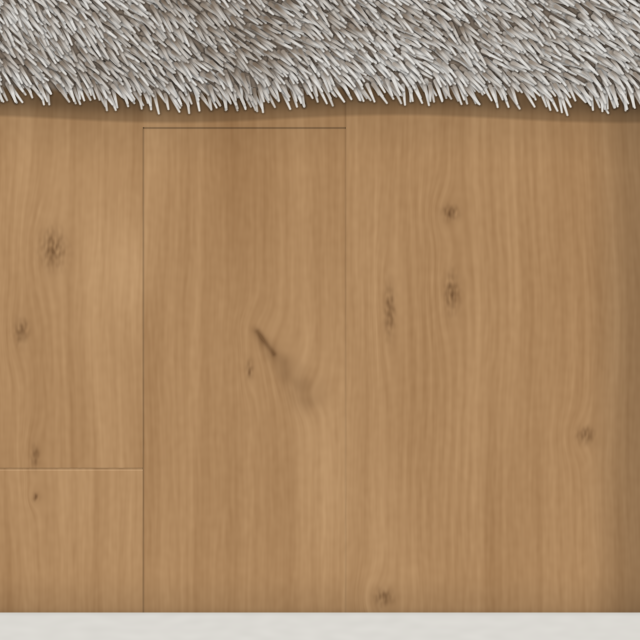
Give the GLSL for this texture, as a Shadertoy shader.

```glsl
vec2 hash2(vec2 p) {
    vec3 q = fract(p.xyx * vec3(0.1031, 0.103, 0.0973));
    q += dot(q, q.yzx + 33.33);
    return fract((q.xx + q.yz) * q.zy);
}

float gradientNoise(vec2 p) {
    vec2 i = floor(p), f = p - i, u = f * f * f * (f * (f * 6.0 - 15.0) + 10.0);
    vec2 o = vec2(0, 1);
    float a = dot(hash2(i) * 2.0 - 1.0, f);
    float b = dot(hash2(i + o.yx) * 2.0 - 1.0, f - o.yx);
    float c = dot(hash2(i + o.xy) * 2.0 - 1.0, f - o.xy);
    float d = dot(hash2(i + o.yy) * 2.0 - 1.0, f - o.yy);
    return mix(mix(a, b, u.x), mix(c, d, u.x), u.y);
}

// x: distance to segment, y: position along it
vec2 segment(vec2 p, vec2 a, vec2 b) {
    vec2 ab = b - a;
    float t = clamp(dot(p - a, ab) / dot(ab, ab), 0.0, 1.0);
    return vec2(length(p - a - ab * t), t);
}

float blob(vec2 p, vec2 centre, vec2 radius) {
    vec2 d = (p - centre) / radius;
    return exp(-dot(d, d));
}

float rugEdge(float x) {
    return 0.852 + 0.006 * sin(x * 9.0 - 4.0);
}

vec3 wood(vec2 p) {
    // Knots: centre and radii
    const vec4 knots[10] = vec4[10](
        vec4(0.703, 0.668, 0.012, 0.012), vec4(0.706, 0.542, 0.011, 0.027),
        vec4(0.609, 0.515, 0.008, 0.036), vec4(0.033, 0.482, 0.010, 0.018),
        vec4(0.083, 0.610, 0.018, 0.028), vec4(0.915, 0.320, 0.012, 0.012),
        vec4(0.599, 0.066, 0.014, 0.012), vec4(0.055, 0.287, 0.006, 0.016),
        vec4(0.390, 0.422, 0.005, 0.013), vec4(0.056, 0.223, 0.005, 0.006));
    float grainX = p.x + 0.016 * gradientNoise(p * vec2(5, 3));
    float stain = 0.0, figure = 0.0;
    for (int i = 0; i < 10; i++) {
        vec4 k = knots[i];
        float halo = blob(p, k.xy, k.zw * vec2(2.6, 3.2));
        grainX += halo * (0.012 - 0.5 * (p.x - k.x));
        figure += halo;
        stain += blob(p, k.xy, k.zw) * (0.65 + gradientNoise(p * vec2(190, 90)));
    }

    // Slanted scar
    vec2 scar = segment(p, vec2(0.398, 0.484), vec2(0.478, 0.384));
    float scarWidth = mix(0.007, 0.024, scar.y);
    stain += 0.5 * exp(-pow(scar.x / scarWidth, 2.0)) * (0.8 + gradientNoise(p * vec2(60, 40)));
    stain += 0.55 * exp(-pow(segment(p, vec2(0.402, 0.482), vec2(0.428, 0.447)).x / 0.004, 2.0));
    grainX += 0.018 * exp(-pow(scar.x / 0.035, 2.0));

    // Each board shifts the grain
    float board = step(0.224, p.x) + step(0.54, p.x);
    if (p.x < 0.224 && p.y < 0.268) board += 5.0;
    float g = grainX + board * 3.7;
    float arches = blob(p, vec2(0.70, 0.38), vec2(0.09, 0.38));
    float rings = sin(grainX * 420.0 - arches * 14.0 + 5.0 * gradientNoise(vec2(g * 14.0, p.y * 2.0)));
    float tone = 0.54 + 0.42 * gradientNoise(vec2(g * 9.0, p.y * 2.2))
        + 0.30 * gradientNoise(vec2(g * 38.0, p.y * 1.6))
        + 0.24 * gradientNoise(vec2(g * 120.0, p.y * 3.0))
        + 0.18 * gradientNoise(vec2(g * 210.0, p.y * 24.0))
        + 0.12 * gradientNoise(p * vec2(90, 70));
    tone += rings * (0.03 + 0.07 * min(figure + arches, 1.0));
    tone += 0.35 * blob(p, vec2(0.20, 0.58), vec2(0.045, 0.08));
    tone += 0.18 * blob(p, vec2(0.56, 0.22), vec2(0.06, 0.2));
    tone -= 0.22 * blob(p, vec2(0.39, 0.72), vec2(0.06, 0.16));
    vec3 col = mix(vec3(0.60, 0.45, 0.30), vec3(0.745, 0.595, 0.43), tone);
    col *= mix(vec3(1), vec3(0.70, 0.66, 0.62), clamp(stain, 0.0, 1.0));

    // Seams between boards
    float w = 0.0011 + 0.4 / iResolution.y;
    float seam = 0.65 * (1.0 - smoothstep(0.0, w * 1.6, abs(p.x - 0.224))) * step(p.y, 0.801);
    seam += 0.25 * (1.0 - smoothstep(0.0, w * 1.6, abs(p.x - 0.54)));
    seam += (1.0 - smoothstep(0.0, w * 1.6, abs(p.y - 0.80))) * step(0.224, p.x) * step(p.x, 0.54);
    seam += 0.5 * (1.0 - smoothstep(0.0, w * 1.6, abs(p.y - 0.268))) * step(p.x, 0.224);
    col *= 1.0 - 0.25 * seam;
    float lip = (1.0 - smoothstep(0.0, w, abs(p.y - 0.2655))) * step(p.x, 0.224);
    col += 0.06 * lip;

    // Darker sides and shade under the rug
    col *= 1.0 - 0.15 * smoothstep(0.90, 1.0, p.x) - 0.07 * smoothstep(0.11, 0.045, p.y);
    float below = rugEdge(p.x) - p.y;
    col *= 1.0 - 0.17 * smoothstep(0.041, 0.034, below) - 0.20 * smoothstep(0.036, 0.008, below);
    return col * (1.0 - 0.06 * smoothstep(0.12, 0.03, below));
}

vec3 rug(vec2 p, vec3 col) {
    float px = 1.0 / iResolution.y;
    float patches = gradientNoise(p * vec2(9, 14));
    col = mix(col, vec3(0.47, 0.42, 0.37), smoothstep(0.002, 0.012, p.y - rugEdge(p.x)));
    vec2 cell = floor(p / 0.018);
    // Upper rows overlap the roots of lower rows
    for (int j = 0; j <= 2; j++)
    for (int i = -2; i <= 1; i++)
    for (int n = 0; n < 4; n++) {
        vec2 id = cell + vec2(i, j);
        vec2 r = hash2(id + float(n) * 71.3), s = hash2(id + float(n) * 37.7 + 151.0);
        vec2 root = (id + r) * 0.018;
        float depth = root.y - rugEdge(root.x);
        if (depth < 0.005) continue;
        float lean = mix(0.32, 0.75 + 0.25 * root.x, smoothstep(0.0, 0.06, depth));
        lean += 0.55 * (s.x - 0.5) + 0.5 * gradientNoise(root * 13.0);
        vec2 tip = root + vec2(sin(lean), -cos(lean)) * mix(0.021, 0.036, s.y);
        vec2 strand = segment(p, root, tip);
        float width = mix(0.0032, 0.0016, strand.y);
        float shadow = 1.0 - smoothstep(0.0, 0.005, strand.x - width);
        float shade = 0.56 + 0.23 * smoothstep(0.0, 0.7, strand.y) + 0.18 * (r.x - 0.35) + 0.14 * patches;
        shade += 0.05 * smoothstep(0.4, 0.9, p.x) - 0.10 * blob(p, vec2(0.36, 0.97), vec2(0.12, 0.06));
        vec3 fibre = mix(vec3(0.48, 0.42, 0.36), vec3(0.88, 0.87, 0.85), clamp((shade - 0.45) / 0.4, 0.0, 1.0));
        col *= 1.0 - 0.16 * shadow;
        col = mix(col, fibre, 1.0 - smoothstep(-px, px, strand.x - width));
    }
    return col;
}

void mainImage(out vec4 fragColor, in vec2 fragCoord) {
    vec2 p = fragCoord / iResolution.xy;
    float px = 1.0 / iResolution.y;
    vec3 col = wood(p);
    if (p.y > 0.80) col = rug(p, col);

    // Pale skirting along the bottom
    vec3 skirting = vec3(0.86, 0.85, 0.825) + 0.02 * gradientNoise(p * vec2(30, 90));
    skirting *= 1.0 - 0.05 * smoothstep(0.036, 0.043, p.y);
    col *= 1.0 - 0.12 * exp(-max(p.y - 0.043, 0.0) * 250.0);
    col = mix(skirting, col, smoothstep(-px, px, p.y - 0.043));
    fragColor = vec4(col, 1.0);
}
```
